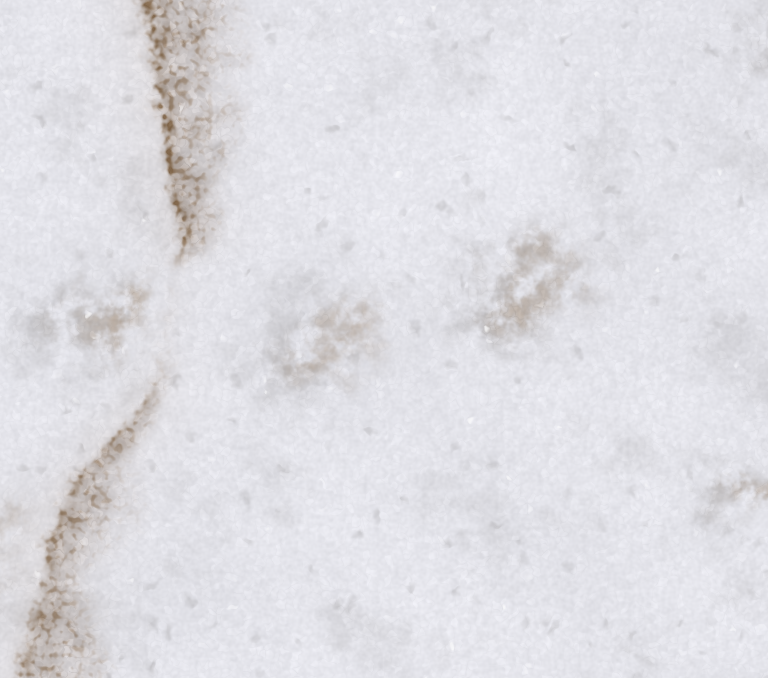
Give the GLSL for this texture, as a Shadertoy shader.

```glsl
// Pale crystalline marble: small Voronoi grains under soft grey clouds,
// a broken rusty vein following a curve on the left, and scattered
// grey-and-tan mineral stains spread over a jittered grid.

#define STONE vec3(0.899, 0.900, 0.925)
#define GREY vec3(0.70, 0.695, 0.705)
#define TAUPE vec3(0.655, 0.60, 0.56)
#define TAN vec3(0.68, 0.595, 0.51)
#define RUST vec3(0.45, 0.33, 0.20)
#define GRAIN_SCALE 85.0
#define FLECK_SCALE 40.0
#define STAIN_SCALE 3.0
#define GRAIN_CONTRAST 0.034
#define VEIN_STRENGTH 0.8

vec2 hash22(vec2 p) {
    vec3 a = fract(p.xyx * vec3(0.1031, 0.1030, 0.0973));
    a += dot(a, a.yzx + 33.33);
    return fract((a.xx + a.yz) * a.zy);
}

float gradientDot(vec2 cell, vec2 offset) {
    float angle = 6.28318 * hash22(cell).x;
    return dot(vec2(cos(angle), sin(angle)), offset);
}

float gradientNoise(vec2 p) {
    vec2 i = floor(p), f = fract(p), e = vec2(0.0, 1.0);
    vec2 u = f * f * f * (f * (f * 6.0 - 15.0) + 10.0);
    return mix(mix(gradientDot(i, f), gradientDot(i + e.yx, f - e.yx), u.x),
               mix(gradientDot(i + e.xy, f - e.xy), gradientDot(i + e.yy, f - e.yy), u.x), u.y);
}

float fbm(vec2 p) {
    float sum = 0.0, amplitude = 0.65;
    for (int i = 0; i < 4; i++) {
        sum += amplitude * gradientNoise(p);
        p = mat2(1.6, 1.2, -1.2, 1.6) * p + 7.3;
        amplitude *= 0.5;
    }
    return sum;
}

// Nearest distance, border distance and random id of a jittered cell.
vec3 crystals(vec2 p) {
    vec2 base = floor(p);
    float nearest = 9.0, second = 9.0, id = 0.0;
    for (int k = 0; k < 9; k++) {
        vec2 cell = base + vec2(k % 3 - 1, k / 3 - 1);
        float d = length(cell + hash22(cell) - p);
        if (d < nearest) {
            second = nearest;
            nearest = d;
            id = hash22(cell + 61.7).x;
        } else second = min(second, d);
    }
    return vec3(nearest, second - nearest, id);
}

// Grey cloud (x) and tan core (y) of the scattered stains.
vec2 stains(vec2 p) {
    vec2 base = floor(p), sum = vec2(0.0);
    for (int k = 0; k < 9; k++) {
        vec2 cell = base + vec2(k % 3 - 1, k / 3 - 1);
        vec2 place = hash22(cell + 5.0), kind = hash22(cell + 23.0);
        vec2 d = p - cell - 0.15 - 0.7 * place;
        float angle = 0.3 + 0.8 * (kind.y - 0.5);
        d = mat2(cos(angle), -sin(angle), sin(angle), cos(angle)) * d;
        d /= mix(0.14, 0.30, kind.y) * vec2(1.2, 0.8);
        float strength = smoothstep(0.25, 0.75, kind.x);
        vec2 c = d - vec2(0.3, -0.1);
        sum += strength * vec2(exp(-dot(d, d)), (0.3 + 0.7 * place.x) * exp(-3.0 * dot(c, c)));
    }
    return sum;
}

float veinCenter(float y) {
    return 0.04 + 0.2 * y + 0.105 * smoothstep(0.22, 0.46, y) - 0.36 * max(y - 0.64, 0.0);
}

void mainImage(out vec4 fragColor, in vec2 fragCoord) {
    vec2 p = fragCoord / iResolution.y;
    vec2 warp = vec2(fbm(p * 10.0), fbm(p * 10.0 + 19.0));
    float mottle = fbm(p * 28.0 + 4.0);
    float tooth = gradientNoise(p * 105.0 + 9.0);
    vec2 ragged = vec2(tooth, gradientNoise(p * 105.0 + 57.0));
    vec3 grain = crystals(p * GRAIN_SCALE + 2.0 * warp + 0.5 * ragged);
    vec3 fleck = crystals(p * FLECK_SCALE + 1.5 * warp + 0.2 * ragged);

    // Cloudy ground with faint soft flecks
    vec3 color = STONE + 0.03 * fbm(p * 3.5 + 2.0);
    color = mix(color, GREY, 0.27 * smoothstep(0.0, 0.55, fbm(p * 6.0 + 31.0) + 0.55 * mottle));
    float fleckMask = smoothstep(0.86, 1.0, fleck.z) * (1.0 - smoothstep(0.05, 0.5, fleck.x));
    color = mix(color, GREY, 0.42 * fleckMask * smoothstep(0.0, 0.3, fleck.y));

    // Scattered stains
    vec2 stain = stains((p + 0.09 * warp) * STAIN_SCALE);
    float breakup = smoothstep(-0.4, 0.4, mottle + 0.25 * tooth);
    color = mix(color, GREY, clamp(0.85 * stain.x * breakup, 0.0, 0.6));
    color = mix(color, TAN, clamp(1.2 * stain.y * breakup, 0.0, 0.75));

    // Vein: broken rusty left wall, grainy halo fading softly to the right
    float upper = smoothstep(0.59, 0.67, p.y);
    float lower = 1.0 - smoothstep(0.34, 0.51, p.y);
    float presence = max(upper, lower);
    float x = p.x - veinCenter(p.y) + 0.02 * warp.x + 0.014 * mottle + 0.004 * tooth;
    float width = mix(0.02 + 0.065 * (1.0 - smoothstep(0.22, 0.45, p.y)),
                      0.05 + 0.2 * max(p.y - 0.62, 0.0), upper);
    float halo = smoothstep(-0.022, 0.016, x) * (1.0 - smoothstep(0.0, 1.4, x / width + 1.0 * warp.y));
    halo *= 0.04 + 0.96 * presence;
    float glow = exp(-abs(x) / 0.05) * (0.25 + 0.75 * presence);
    color = mix(color, TAN, 0.18 * glow);
    color = mix(color, TAUPE, VEIN_STRENGTH * halo * (0.35 + 0.65 * breakup));
    float broken = smoothstep(-0.3, 0.35, gradientNoise(p * 40.0 + 3.0) + 0.6 * tooth);
    float wall = exp(-pow(x / 0.0075, 2.0)) * (0.04 + 0.85 * upper + 0.35 * lower);
    float specks = smoothstep(0.0, 0.55, tooth + 0.5 * mottle);
    color = mix(color, RUST, clamp(wall * (0.15 + 0.75 * broken) + 0.5 * halo * specks, 0.0, 0.8));

    // Crystal tones, faint seams, fine tooth and rare glints
    float interior = smoothstep(0.0, 0.3, grain.y);
    float contrast = GRAIN_CONTRAST * (1.0 + 2.0 * halo + 0.6 * min(stain.x, 1.0));
    color += contrast * ((grain.z - 0.5) * interior + 0.2 * (interior - 0.8));
    color += 0.026 * gradientNoise(p * 170.0) + 0.026 * tooth + 0.02 * mottle;
    float glint = smoothstep(0.965, 0.99, grain.z) * (1.0 - smoothstep(0.1, 0.45, grain.x));
    color = mix(color, vec3(0.985), 0.7 * glint * smoothstep(-0.05, 0.3, warp.y));

    fragColor = vec4(clamp(color, 0.0, 1.0), 1.0);
}
```
